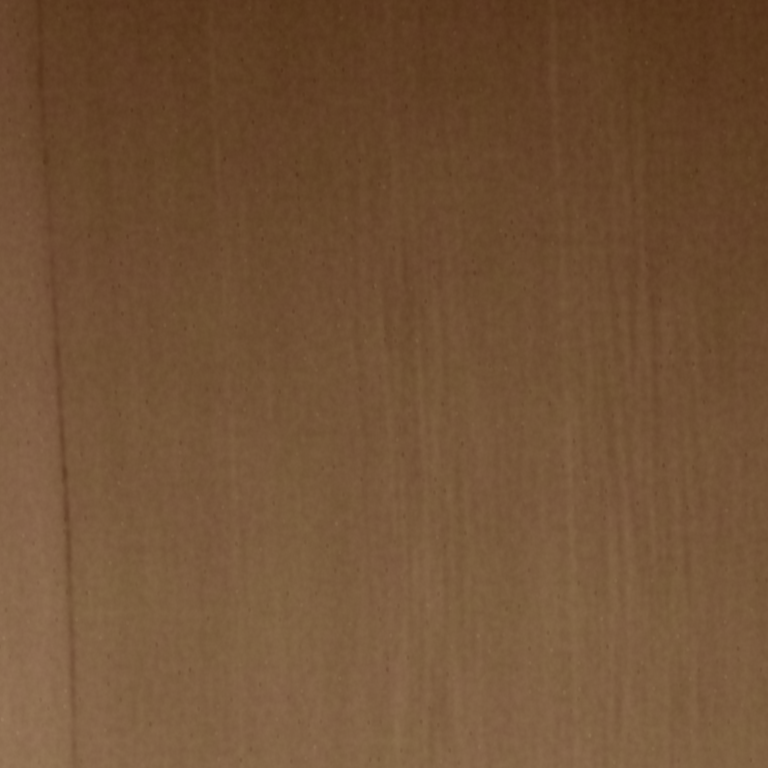
Reproduce this texture procedurally as a WebGL 2 fragment shader.

```glsl
#version 300 es
precision highp float;

uniform vec2 u_resolution;
out vec4 fragColor;

const vec3 DARK_WOOD = vec3(0.34, 0.21, 0.11);
const vec3 PALE_WOOD = vec3(0.54, 0.42, 0.30);

vec2 hash2(vec2 cell, float seed) {
    vec3 p = fract(vec3(cell.xyx + seed * 17.3) * vec3(0.1031, 0.1030, 0.0973));
    p += dot(p, p.yzx + 33.33);
    return fract((p.xx + p.yz) * p.zy);
}

vec2 gradientAt(vec2 cell, float seed) {
    float angle = 6.2832 * hash2(cell, seed).x;
    return vec2(cos(angle), sin(angle));
}

// Gradient noise, roughly -0.7 to 0.7
float gradientNoise(vec2 p, float seed) {
    vec2 i = floor(p), f = fract(p);
    vec2 w = f * f * f * (f * (f * 6.0 - 15.0) + 10.0);
    vec2 e = vec2(1.0, 0.0);
    float a = dot(gradientAt(i, seed), f);
    float b = dot(gradientAt(i + e.xy, seed), f - e.xy);
    float c = dot(gradientAt(i + e.yx, seed), f - e.yx);
    float d = dot(gradientAt(i + e.xx, seed), f - e.xx);
    return mix(mix(a, b, w.x), mix(c, d, w.x), w.y);
}

float fbm(vec2 p, float seed) {
    float sum = 0.0, gain = 1.0;
    for (int i = 0; i < 3; i++) {
        sum += gain * gradientNoise(p, seed + float(i));
        p *= 2.1;
        gain *= 0.55;
    }
    return sum;
}

// Straightens the fibres, which drift right towards the bottom
float grainCoordinate(vec2 uv) {
    float down = 1.0 - uv.y;
    float bend = mix(down, smoothstep(0.0, 0.85, down), 0.6);
    float wobble = 0.002 * gradientNoise(uv * vec2(2.0, 6.0), 3.0);
    return uv.x - bend * mix(0.048, 0.022, uv.x) + wobble;
}

float softLine(float x, float centre, float width) {
    float d = (x - centre) / width;
    return exp(-d * d);
}

// One small soft ellipse in some of the cells
float flecks(vec2 p, vec2 count, vec2 radius, float density, float seed) {
    vec2 q = p * count;
    vec2 cell = floor(q);
    vec2 centre = mix(vec2(0.3), vec2(0.7), hash2(cell, seed));
    vec2 chance = hash2(cell, seed + 5.0);
    float d = length((q - cell - centre) / (count * radius));
    return step(chance.x, density) * mix(0.4, 1.0, chance.y) * (1.0 - smoothstep(0.2, 1.0, d));
}

// Broad light falling from the bottom, with a paler left edge
float baseTone(vec2 uv, float grain) {
    float down = 1.0 - uv.y;
    float tone = 0.07 + 1.12 * down - 0.29 * down * down;
    tone += 0.12 * (1.0 - smoothstep(0.0, 0.065, grain));
    tone += 0.08 * (1.0 - smoothstep(0.03, 0.15, grain));
    return tone - 0.10 * smoothstep(0.72, 1.0, uv.x);
}

// Fine fibres gather in two bands and weaken towards the top
float fibreTone(vec2 uv, float grain) {
    float broad = gradientNoise(vec2(grain * 11.0, uv.y * 1.2), 11.0);
    float medium = gradientNoise(vec2(grain * 36.0, uv.y * 2.5), 12.0);
    float fine = gradientNoise(vec2(grain * 90.0, uv.y * 6.0), 13.0);
    float bands = 0.35 + softLine(grain, 0.52, 0.07) + softLine(grain, 0.82, 0.09);
    float lowerFade = mix(1.0, 0.45, smoothstep(0.5, 1.0, uv.y));
    return 0.055 * broad + 0.055 * medium + 0.15 * fine * bands * lowerFade;
}

// Dark seam on the left and pale streaks elsewhere
float streakTone(vec2 uv, float grain) {
    float broken = 0.8 + 0.8 * gradientNoise(vec2(4.5, uv.y * 45.0), 21.0);
    float seam = softLine(grain, 0.051, 0.0042) * mix(0.34, 0.15, smoothstep(0.35, 0.7, uv.y));
    float halo = softLine(grain, 0.056, 0.015) * 0.06;
    float pale = softLine(grain, 0.721, 0.005) * 0.12 + softLine(grain, 0.275, 0.004) * 0.07;
    return (pale - seam) * broken - halo;
}

void main() {
    vec2 uv = gl_FragCoord.xy / u_resolution;
    float grain = grainCoordinate(uv);
    vec2 fibre = vec2(grain, uv.y);

    float tone = baseTone(uv, grain) + fibreTone(uv, grain) + streakTone(uv, grain);
    tone += 0.05 * fbm(uv * 7.0, 31.0);

    // Soft mottled surface
    tone += 0.12 * fbm(uv * vec2(90.0, 72.0), 36.0);
    tone += 0.06 * gradientNoise(uv * vec2(150.0, 130.0), 39.0);

    // Pores and pale specks
    tone -= 0.20 * flecks(fibre, vec2(75.0, 60.0), vec2(0.0030, 0.0050), 0.09, 41.0);
    tone += 0.19 * flecks(fibre, vec2(60.0, 55.0), vec2(0.0032, 0.0042), 0.07, 51.0);

    vec3 colour = mix(DARK_WOOD, PALE_WOOD, tone);

    // Faint drift between olive and rosy brown
    float warmth = fbm(uv * vec2(9.0, 7.0), 61.0) + 0.7 * gradientNoise(uv * 36.0, 65.0);
    warmth += 0.6 * (1.0 - smoothstep(0.0, 0.12, grain));
    colour += warmth * vec3(0.006, -0.005, 0.010);

    fragColor = vec4(clamp(colour, 0.0, 1.0), 1.0);
}
```
